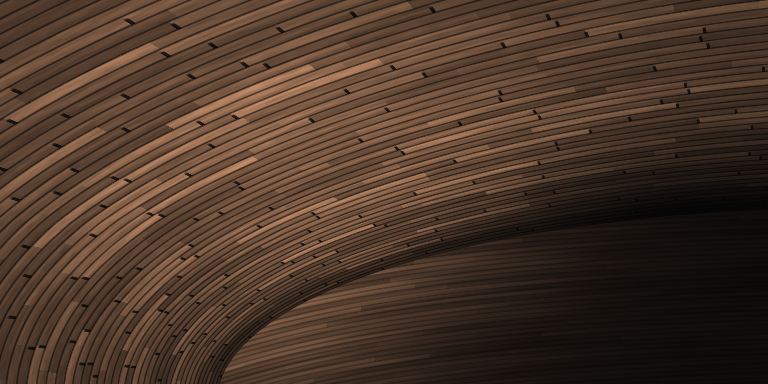
Write a WebGL 2 fragment shader that draws this texture.

```glsl
#version 300 es
precision highp float;
// Curved timber ceiling: boards follow a family of nested ellipses and sweep
// over a shadowed lower wall of thin slats. The ellipse through each point is
// solved in closed form, then split into rows, boards, joints and grain.

#define CENTRE vec2(2.16, -0.042)
#define INNER_SQ vec2(2.54, 0.245)   // squared semi-axes of the inner rim
#define GROWTH 0.30                  // height growth relative to width growth
#define TILT 0.12                    // upward slant of the outer rows
#define ROW_DENSITY 39.0
#define ROW_SPREAD 0.3125
#define BOARD_ANGLE 0.21
#define JOINT_SHARE 0.62
#define SLAT_COUNT 80.0
#define WOOD_TINT vec3(1.0, 0.715, 0.525)
#define AMBIENT vec3(0.010, 0.012, 0.014)

uniform vec2 u_resolution;
out vec4 fragColor;

float hash(vec2 p) {
    vec3 q = fract(p.xyx * 0.1031);
    q += dot(q, q.yzx + 33.33);
    return fract((q.x + q.y) * q.z);
}

float noise(vec2 p) {
    vec2 cell = floor(p), f = fract(p);
    f = f * f * (3.0 - 2.0 * f);
    float low = mix(hash(cell), hash(cell + vec2(1, 0)), f.x);
    float high = mix(hash(cell + vec2(0, 1)), hash(cell + vec2(1, 1)), f.x);
    return mix(low, high, f.y);
}

// Squared semi-axes of the family's ellipse passing through offset d.
vec2 ellipseThrough(vec2 d) {
    vec2 s = d * d;
    float b = INNER_SQ.y + GROWTH * INNER_SQ.x - GROWTH * s.x - s.y;
    float c = INNER_SQ.x * INNER_SQ.y - s.x * INNER_SQ.y - s.y * INNER_SQ.x;
    float root = sqrt(max(b * b - 4.0 * GROWTH * c, 0.0));
    float grow = max((root - b) / (2.0 * GROWTH), -0.3);
    return INNER_SQ + grow * vec2(1.0, GROWTH);
}

// Dark line between rows, widened to the pixel footprint.
float seamMask(float f, float width, float aa) {
    return 1.0 - smoothstep(width, width + aa + 0.03, min(f, 1.0 - f));
}

float ceilingWood(vec2 axes, vec2 d, float height, float px) {
    float n = ROW_DENSITY * log(1.0 + height / ROW_SPREAD);
    float aa = fwidth(n);
    float row = floor(n), f = fract(n);
    float phi = atan(d.y / axes.y, -d.x / axes.x);

    // Boards along each row, with staggered ends
    float along = phi / BOARD_ANGLE + row * 0.31 + 0.7 * hash(vec2(row, 7.0));
    float board = floor(along);
    float tone = hash(vec2(row + 3.0, board + 40.0));
    float wood = mix(0.76, 1.17, tone) + 0.25 * pow(tone, 9.0);

    // Grain stretched along the board
    float grain = noise(vec2(phi * 14.0 + tone * 50.0, n * 4.0));
    float fibre = noise(vec2(phi * 60.0, n * 7.0 + tone * 20.0));
    wood *= 0.83 + 0.26 * grain + 0.14 * fibre;
    wood *= 0.92 + 0.18 * f;

    // Seams and open joints
    wood *= 1.0 - 0.55 * seamMask(f, 0.02, aa * 0.8);
    float speed = length(axes * vec2(sin(phi), cos(phi)));
    float endGap = (0.5 - abs(fract(along) - 0.5)) * BOARD_ANGLE * speed;
    float gap = 0.15 * (ROW_SPREAD + height) / ROW_DENSITY;
    float joint = 1.0 - smoothstep(gap, gap + px, endGap);
    joint *= 1.0 - smoothstep(0.55, 0.7 + aa, f);
    joint *= step(hash(vec2(row + 11.0, floor(along + 0.5) + 60.0)), JOINT_SHARE);
    return wood * (1.0 - 0.78 * joint);
}

float ceilingLight(vec2 p, float height) {
    vec2 q = (p - vec2(0.80, 0.62)) / vec2(0.85, 0.50);
    float light = 0.265 + 0.24 * exp(-dot(q, q));
    float falloff = smoothstep(-0.08, 0.34, height);
    light *= mix(1.0, falloff, smoothstep(0.8, 1.8, p.x));
    return light * mix(0.5, 1.0, smoothstep(0.0, 0.08, height));
}

float lowerWood(vec2 p) {
    float rise = 0.2 * (1.0 - exp(-1.6 * (p.x - 0.57)));
    float v = (p.y - rise) * SLAT_COUNT;
    float row = floor(v) + 120.0;
    float tone = hash(vec2(row, floor(p.x * 2.0 + 5.0 * hash(vec2(row, 2.0)))));
    float streak = noise(vec2(p.x * 5.0, v * 1.7 + 200.0));
    float wood = mix(0.84, 1.12, tone) * (0.80 + 0.38 * streak);
    return wood * (1.0 - 0.3 * seamMask(fract(v), 0.03, fwidth(v)));
}

float lowerLight(vec2 p) {
    float reach = (p.x - 0.6) / 0.70;
    float lift = smoothstep(-0.08, 0.24, p.y + 0.25 * (1.0 - p.x));
    return 0.045 + 0.42 * exp(-reach * reach) * mix(0.4, 1.0, lift);
}

void main() {
    float px = 1.0 / u_resolution.y;
    vec2 p = gl_FragCoord.xy * px;
    vec2 d = p - CENTRE;
    d.y -= TILT * max(p.y - 0.42, 0.0) * (p.x - 0.9);
    vec2 axes = sqrt(ellipseThrough(d));
    float height = axes.y - sqrt(INNER_SQ.y);

    float above = ceilingWood(axes, d, height, px) * ceilingLight(p, height);
    float below = lowerWood(p) * lowerLight(p);
    float value = mix(below, above, smoothstep(-px, px, height));
    fragColor = vec4(value * WOOD_TINT + AMBIENT, 1.0);
}
```
